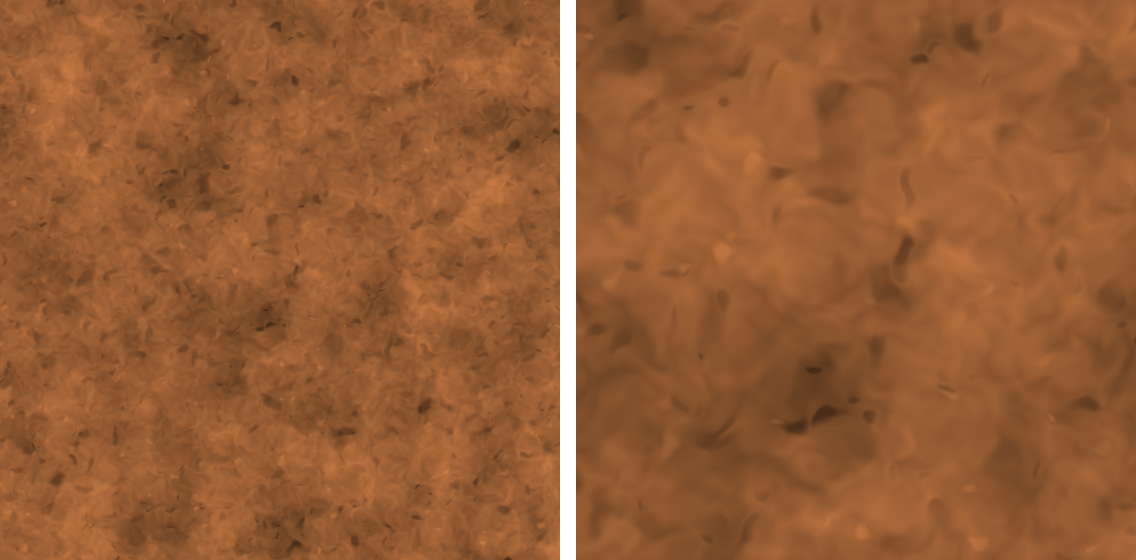
Left, the full canvas; right, a detail of the centre.
This texture is drawn by a WebGL 1 fragment shader. Its source:

```glsl
precision highp float;
// Mottled rust-brown soil: soft blotches, dark pits and small pale flecks.

uniform vec2 u_resolution;

// Colour: one earth hue scaled by brightness
const vec3 EARTH_HUE = vec3(1.0, 0.613, 0.335);
const float BASE_LEVEL = 0.608;
const float DARKEST = 0.29;
const float LIGHTEST = 0.78;

// Mottling
const float MOTTLE_FREQ = 4.3;
const float MOTTLE_AMP = 0.155;
const float MOTTLE_GAIN = 0.88;
const float PATCH_FREQ = 7.0;
const float PATCH_DEPTH = 0.085;

// Edge distortion, in canvas units
const float WARP_COARSE = 0.020;
const float WARP_FINE = 0.008;

// Scattered spots: cells across the canvas, share of cells filled, strength
const float PIT_CELLS = 21.0;
const float PIT_CHANCE = 0.60;
const float PIT_DEPTH = 0.19;
const float SPECK_CELLS = 43.0;
const float SPECK_CHANCE = 0.33;
const float SPECK_DEPTH = 0.13;
const float FLECK_CELLS = 31.0;
const float FLECK_CHANCE = 0.24;
const float FLECK_LIFT = 0.10;

vec2 hash2(vec2 p) {
  vec3 q = fract(p.xyx * vec3(0.1031, 0.1030, 0.0973));
  q += dot(q, q.yzx + 33.33);
  return fract((q.xx + q.yz) * q.zy);
}

float cornerSlope(vec2 cell, vec2 offset) {
  return dot(hash2(cell) * 2.0 - 1.0, offset);
}

// Gradient noise, centred on zero
float noise(vec2 p) {
  vec2 i = floor(p);
  vec2 f = p - i;
  vec2 u = f * f * f * (f * (f * 6.0 - 15.0) + 10.0);
  vec2 e = vec2(1.0, 0.0);
  float low = mix(cornerSlope(i, f), cornerSlope(i + e.xy, f - e.xy), u.x);
  float high = mix(cornerSlope(i + e.yx, f - e.yx), cornerSlope(i + e.xx, f - e.xx), u.x);
  return mix(low, high, u.y);
}

vec2 noise2(vec2 p) {
  return vec2(noise(p + 17.3), noise(p + 91.7));
}

mat2 rotation(float angle) {
  float c = cos(angle);
  float s = sin(angle);
  return mat2(c, -s, s, c);
}

float mottle(vec2 p) {
  float sum = 0.0;
  float amp = MOTTLE_AMP;
  mat2 turn = rotation(0.65);
  p = p * MOTTLE_FREQ + 40.0;
  for (int octave = 0; octave < 5; octave++) {
    sum += amp * noise(p);
    p = turn * p * 2.1 + 13.7;
    amp *= MOTTLE_GAIN;
  }
  return sum;
}

// Soft ovals, one per filled cell; radii are in cell units
float spots(vec2 p, float cells, float chance, float minRadius, float maxRadius, float seed) {
  p = p * cells + seed;
  vec2 home = floor(p);
  float cover = 0.0;
  for (int y = -1; y <= 1; y++) {
    for (int x = -1; x <= 1; x++) {
      vec2 cell = home + vec2(float(x), float(y));
      vec2 place = hash2(cell + 5.0);
      vec2 kind = hash2(cell + 151.0);
      vec2 form = hash2(cell + 307.0);
      vec2 d = rotation(0.45 + (form.x - 0.5) * 2.2) * (p - cell - place);
      d *= vec2(0.72, 1.0 + 0.5 * form.y);
      float radius = mix(minRadius, maxRadius, kind.y * kind.y);
      float oval = 1.0 - smoothstep(0.3, 1.0, length(d) / radius);
      float strength = mix(0.35, 1.0, place.y) * step(kind.x, chance);
      cover = max(cover, oval * strength);
    }
  }
  return cover;
}

void main() {
  vec2 p = gl_FragCoord.xy / min(u_resolution.x, u_resolution.y);

  // Ragged, smeared edges
  vec2 fineWarp = WARP_FINE * noise2(p * 75.0);
  vec2 warped = p + WARP_COARSE * noise2(p * 24.0) + fineWarp;

  // Broad dark patches, where pits are also deeper
  float patchNoise = noise(warped * PATCH_FREQ + 71.0) + 0.5 * noise(warped * PATCH_FREQ * 2.3 + 23.0);
  float darkPatch = smoothstep(-0.05, 0.45, patchNoise);
  float pitWeight = mix(0.6, 1.1, darkPatch);

  float level = BASE_LEVEL + mottle(warped) - PATCH_DEPTH * darkPatch;
  level -= PIT_DEPTH * pitWeight * spots(warped, PIT_CELLS, PIT_CHANCE, 0.16, 0.40, 11.0);
  level -= SPECK_DEPTH * pitWeight * spots(warped, SPECK_CELLS, SPECK_CHANCE, 0.16, 0.36, 503.0);
  level += FLECK_LIFT * spots(p + fineWarp, FLECK_CELLS, FLECK_CHANCE, 0.11, 0.28, 811.0);

  gl_FragColor = vec4(EARTH_HUE * clamp(level, DARKEST, LIGHTEST), 1.0);
}
```
